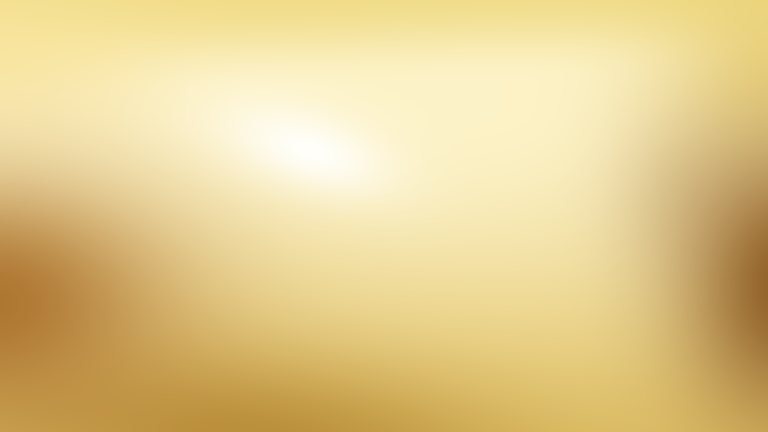
Reproduce this background procedurally as a WebGL 2 fragment shader.

```glsl
#version 300 es
// Soft golden metallic backdrop: blurred bronze shadows around a white highlight.
precision highp float;

#define GOLD       vec3(0.88, 0.76, 0.40)
#define CREAM      vec3(0.99, 0.95, 0.78)
#define TOP_GOLD   vec3(0.94, 0.86, 0.53)
#define PALE_GOLD  vec3(0.98, 0.90, 0.62)
#define RICH_GOLD  vec3(0.92, 0.82, 0.45)
#define OCHRE      vec3(0.73, 0.56, 0.23)
#define BRONZE     vec3(0.68, 0.46, 0.19)
#define HAZE       vec3(0.80, 0.69, 0.48)
#define BROWN      vec3(0.56, 0.37, 0.15)
#define HIGHLIGHT  vec3(1.00, 1.00, 0.985)

uniform vec2 u_resolution;
out vec4 fragColor;

// Gaussian falloff of a tilted ellipse, in canvas fractions
float glow(vec2 p, vec2 center, vec2 radius, float tilt) {
    float c = cos(tilt), s = sin(tilt);
    vec2 d = p - center;
    vec2 q = vec2(c * d.x + s * d.y, c * d.y - s * d.x) / radius;
    return exp(-dot(q, q));
}

void main() {
    vec2 p = gl_FragCoord.xy / u_resolution;

    // Vertical sheen with a darker, slightly sloped band along the top
    vec3 color = mix(GOLD, CREAM, smoothstep(-0.15, 0.75, p.y));
    float topBand = smoothstep(0.80, 1.02, p.y - 0.05 * (p.x - 0.5));
    color = mix(color, TOP_GOLD, topBand);

    // Golden upper corners
    color = mix(color, PALE_GOLD, 0.7 * glow(p, vec2(0.0, 0.88), vec2(0.22, 0.20), 0.0));
    color = mix(color, RICH_GOLD, 0.8 * glow(p, vec2(1.02, 0.85), vec2(0.16, 0.28), 0.0));

    // Bronze shadows in the lower left
    color = mix(color, OCHRE, glow(p, vec2(0.34, -0.03), vec2(0.36, 0.20), -0.25));
    color = mix(color, BRONZE, glow(p, vec2(-0.02, 0.30), vec2(0.24, 0.28), 0.0));

    // Brown shadow on the right edge, with a beige haze before it
    color = mix(color, HAZE, 0.4 * glow(p, vec2(0.89, 0.55), vec2(0.10, 0.20), 0.0));
    color = mix(color, BROWN, glow(p, vec2(1.03, 0.34), vec2(0.14, 0.33), 0.0));

    // White highlight: a wide halo and a bright core
    color = mix(color, HIGHLIGHT, 0.55 * glow(p, vec2(0.39, 0.66), vec2(0.17, 0.10), -0.75));
    color = mix(color, HIGHLIGHT, 0.90 * glow(p, vec2(0.405, 0.65), vec2(0.09, 0.055), -0.75));

    fragColor = vec4(color, 1.0);
}
```
